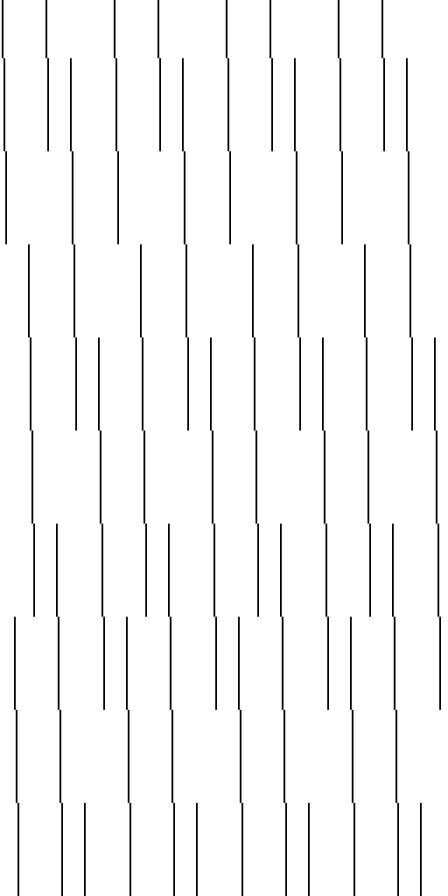
This pattern is drawn by a Shadertoy shader. Its source:

```glsl
const float REPEATS = 4.0;       // pattern periods across the canvas
const float ROWS = 9.625;        // bands of lines up the canvas
const float COLUMNS = 64.0;      // grid columns in one period
const int SLOTS = 5;             // possible line places in one period
const float LINE_WIDTH = 1.0;    // in grid columns
const float ROW_DRIFT = -1.0;    // sideways step per row, in columns
const float START_COLUMN = 10.1; // first slot of the lowest row
const float SLOT_PHASE = 0.6;    // rhythm step from slot to slot
const float ROW_PHASE = -0.125;  // rhythm step from row to row
const float START_PHASE = 0.2625;
const float DUTY = 0.5;          // share of slots that carry a line
const vec3 PAPER = vec3(1.0);
const vec3 INK = vec3(0.0);

// Distance between two columns, wrapped around the period
float wrappedDistance(float a, float b) {
    return abs(mod(a - b + 0.5 * COLUMNS, COLUMNS) - 0.5 * COLUMNS);
}

// Ink coverage of one row of vertical lines
float rowInk(float column, float row, float pixel) {
    float ink = 0.0;
    for (int i = 0; i < SLOTS; i++) {
        float slot = float(i);
        float phase = fract(slot * SLOT_PHASE + row * ROW_PHASE + START_PHASE);
        if (phase >= DUTY) continue;
        float center = floor(START_COLUMN + slot * COLUMNS / float(SLOTS))
                     + 0.5 + row * ROW_DRIFT;
        float edge = 0.5 * LINE_WIDTH - wrappedDistance(column, center);
        ink = max(ink, clamp(edge / pixel + 0.5, 0.0, 1.0));
    }
    return ink;
}

void mainImage(out vec4 fragColor, in vec2 fragCoord) {
    vec2 gridSize = vec2(REPEATS * COLUMNS, ROWS);
    vec2 pixel = gridSize / iResolution.xy;
    vec2 grid = fragCoord * pixel;

    // Blend the two rows that meet at the nearest boundary
    float boundary = floor(grid.y + 0.5);
    float above = clamp((grid.y - boundary) / pixel.y + 0.5, 0.0, 1.0);
    float ink = mix(rowInk(grid.x, boundary - 1.0, pixel.x),
                    rowInk(grid.x, boundary, pixel.x), above);

    fragColor = vec4(mix(PAPER, INK, ink), 1.0);
}
```
